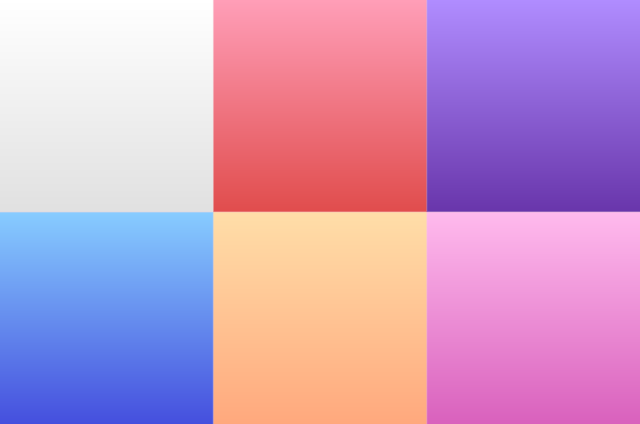
Reproduce this background procedurally as a Shadertoy shader.

```glsl
#define COLUMNS 3
#define ROWS 2
#define SEAM_WIDTH 0.004
#define SEAM_STRENGTH 0.22
#define SEAM_COLOR vec3(0.96, 0.84, 0.86)

// Tile colours, left to right, lower row first
const vec3 TILE_TOP[6] = vec3[6](
    vec3(0.53, 0.80, 1.00), vec3(1.00, 0.87, 0.66), vec3(1.00, 0.73, 0.93),
    vec3(1.00, 1.00, 1.00), vec3(1.00, 0.62, 0.72), vec3(0.69, 0.55, 1.00));
const vec3 TILE_BOTTOM[6] = vec3[6](
    vec3(0.27, 0.31, 0.87), vec3(1.00, 0.66, 0.49), vec3(0.85, 0.38, 0.74),
    vec3(0.88, 0.88, 0.88), vec3(0.88, 0.30, 0.30), vec3(0.41, 0.21, 0.67));

// Vertical gradient of one tile
vec3 tileColor(int column, int row, float y) {
    int tile = row * COLUMNS + column;
    float height = clamp(y - float(row), 0.0, 1.0);
    return mix(TILE_BOTTOM[tile], TILE_TOP[tile], height);
}

// One row of tiles with smooth vertical edges
vec3 rowColor(vec2 p, int row, float blur) {
    vec3 color = tileColor(0, row, p.y);
    for (int column = 1; column < COLUMNS; column++) {
        float edge = float(column);
        float cover = smoothstep(edge - blur, edge + blur, p.x);
        color = mix(color, tileColor(column, row, p.y), cover);
    }
    return color;
}

// Coverage of the inner grid lines, none along the canvas border
float seamCoverage(vec2 p, vec2 blur) {
    vec2 grid = vec2(COLUMNS, ROWS);
    vec2 nearest = clamp(round(p), vec2(1.0), grid - 1.0);
    vec2 offset = abs(p - nearest);
    vec2 lines = 1.0 - smoothstep(vec2(0.5 * SEAM_WIDTH), 0.5 * SEAM_WIDTH + blur, offset);
    return max(lines.x, lines.y);
}

void mainImage(out vec4 fragColor, in vec2 fragCoord) {
    vec2 grid = vec2(COLUMNS, ROWS);
    vec2 p = fragCoord / iResolution.xy * grid;
    vec2 blur = 0.75 * grid / iResolution.xy;

    // Stack the rows from the bottom up
    vec3 color = rowColor(p, 0, blur.x);
    for (int row = 1; row < ROWS; row++) {
        float edge = float(row);
        float cover = smoothstep(edge - blur.y, edge + blur.y, p.y);
        color = mix(color, rowColor(p, row, blur.x), cover);
    }

    // Faint pale seams between tiles
    color = mix(color, SEAM_COLOR, SEAM_STRENGTH * seamCoverage(p, blur));
    fragColor = vec4(color, 1.0);
}
```
